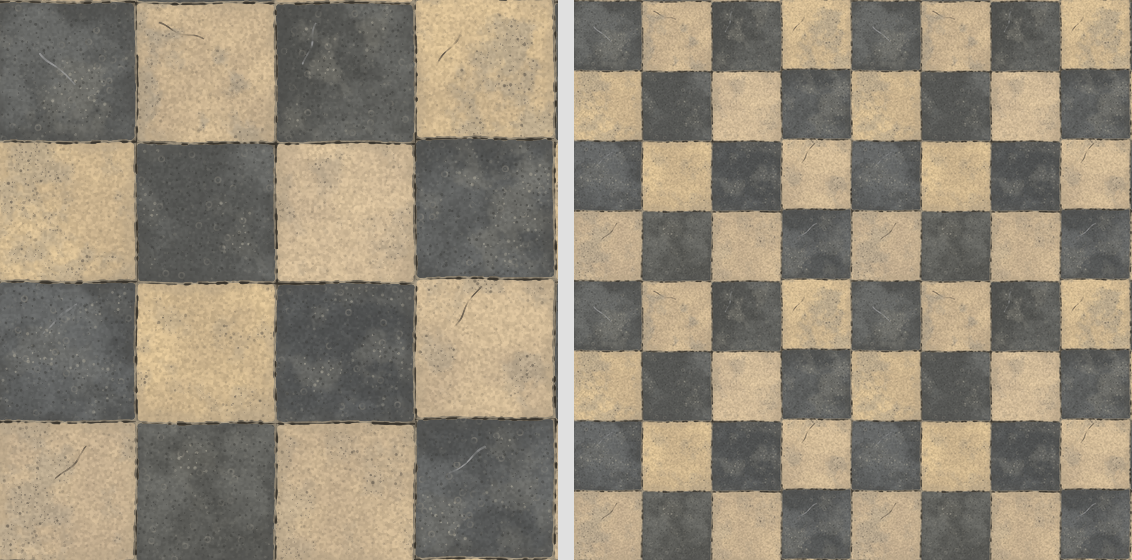
Left, the tile; right, the same tile 2 across and 2 down.
Write a WebGL 1 fragment shader that draws this texture.

```glsl
precision highp float;
uniform vec2 u_resolution;

vec3 hash3(vec2 p) {
  return fract(sin(vec3(dot(p, vec2(12.99, 78.23)), dot(p, vec2(39.35, 11.14)),
                        dot(p, vec2(73.16, 52.24)))) * 4375.85);
}

// Wrapping cellular noise: nearest distance, nearest cell value, blended value
vec3 cells(vec2 p, float n) {
  vec2 g = p * n, base = floor(g), f = g - base;
  float nearest = 8.0, value = 0.0, sum = 0.0, weight = 0.0;
  for (int y = -1; y <= 1; y++) {
    for (int x = -1; x <= 1; x++) {
      vec2 o = vec2(float(x), float(y));
      vec3 h = hash3(mod(base + o, n) + n * 0.37);
      vec2 r = o + 0.1 + 0.8 * h.xy - f;
      float d = dot(r, r), k = exp(-5.0 * d);
      sum += k * h.z;
      weight += k;
      if (d < nearest) { nearest = d; value = h.z; }
    }
  }
  return vec3(sqrt(nearest), value, sum / weight);
}

float clouds(vec2 p, float n) {
  float sum = 0.0, amp = 0.5;
  for (int i = 0; i < 5; i++) {
    sum += amp * cells(p, n).z;
    n *= 2.0;
    amp *= 0.6;
  }
  return sum / 1.153;
}

// Round flecks of random size; few of them are large
float flecks(vec2 p, float n, float size) {
  vec3 c = cells(p, n);
  float r = size * c.y * c.y * c.y;
  return (1.0 - smoothstep(r * 0.4, r + 0.06, c.x)) * smoothstep(0.45, 0.8, c.y);
}

float segment(vec2 p, vec2 a, vec2 b) {
  vec2 d = b - a;
  return length(p - a - d * clamp(dot(p - a, d) / dot(d, d), 0.0, 1.0));
}

void main() {
  vec2 uv = gl_FragCoord.xy / u_resolution;
  float px = 4.0 / min(u_resolution.x, u_resolution.y);

  // Four by four tiles, slightly out of line from column to column
  vec2 grid = uv * 4.0 + vec2(0.025, 0.004);
  grid += 0.005 * sin(6.28318 * (uv.yx * vec2(3.0, 5.0) + vec2(0.2, 0.6)));
  float column = mod(floor(grid.x), 4.0);
  grid.y += 0.045 * (hash3(vec2(column, 9.0)).x - 0.5);
  vec2 id = mod(floor(grid), 4.0), f = fract(grid);
  vec3 rnd = hash3(id + 3.7);
  float dark = mod(id.x + id.y, 2.0);

  // Each tile reads its own region of the wrapping noise
  vec2 q = uv + rnd.xy;
  float broad = smoothstep(0.3, 0.7, clouds(q, 8.0));
  float patches = smoothstep(0.48, 0.72, clouds(q + 0.37, 14.0));
  float grain = cells(q, 230.0).z - 0.5;
  float rough = cells(uv, 110.0).z;

  // Rounded, chipped tile outline
  vec2 inset = 0.5 - abs(f - 0.5);
  float border = min(inset.x, inset.y);
  float edge = 0.035 - length(max(0.035 - inset, 0.0));
  float chipped = edge + 0.012 * (rough - 0.5);

  // Pale clay: warm mottling, grey stains, dark pits
  vec3 pale = mix(vec3(0.77, 0.68, 0.55), vec3(0.86, 0.76, 0.60),
                  clamp(broad * 0.75 + rnd.z * 0.5 - 0.12, 0.0, 1.0));
  pale *= mix(vec3(0.98, 0.99, 1.03), vec3(1.01, 1.0, 0.95), rnd.y);
  pale = mix(pale, vec3(0.64, 0.60, 0.53), patches * (0.25 + 0.4 * rnd.x));
  pale = mix(pale, vec3(0.36, 0.33, 0.29), 0.6 * flecks(q, 75.0, 0.28) * (0.3 + 0.7 * patches));
  pale = mix(pale, vec3(0.47, 0.43, 0.38), 0.45 * flecks(q, 150.0, 0.4) * (0.25 + patches));

  // Dark clay: cloudy scuffs, chalky flecks, ringed pits
  vec3 slate = mix(vec3(0.32, 0.32, 0.305), vec3(0.43, 0.43, 0.41),
                   clamp(broad * 0.8 + rnd.z * 0.25, 0.0, 1.0));
  slate *= mix(vec3(1.0), vec3(0.96, 0.98, 1.03), rnd.x);
  slate = mix(slate, vec3(0.53, 0.52, 0.48), patches * (0.15 + 0.35 * rnd.y));
  slate = mix(slate, vec3(0.68, 0.66, 0.60), 0.55 * flecks(q, 90.0, 0.35) * (0.2 + 0.8 * patches));
  slate = mix(slate, vec3(0.23, 0.23, 0.22), 0.45 * flecks(q + 0.5, 100.0, 0.35));
  vec3 pit = cells(q, 48.0);
  float ring = smoothstep(0.12, 0.02, abs(pit.x - 0.24)) * step(0.87, pit.y);
  slate = mix(slate, vec3(0.60, 0.58, 0.53), 0.45 * ring * rough);

  vec3 color = mix(pale, slate, dark);
  color *= 1.0 + 0.16 * grain;

  // Occasional bent scratch
  vec3 s = hash3(id * 1.7 + 8.3);
  vec2 start = 0.2 + 0.6 * s.xy;
  vec2 dir = 0.16 * vec2(cos(s.z * 6.28), sin(s.z * 6.28));
  vec2 bent = f + 0.012 * sin(f.yx * 25.0);
  float scratch = 1.0 - smoothstep(0.002, 0.003 + px, segment(bent, start - dir, start + dir));
  vec3 scratchColor = mix(vec3(0.38, 0.34, 0.29), vec3(0.60) - 0.4 * step(0.6, s.x), dark);
  color = mix(color, scratchColor, scratch * step(0.5, s.y) * rough);

  // Grime and abrasion along the borders
  float wornEdge = smoothstep(0.09, 0.01, border + 0.08 * (broad - 0.5));
  color = mix(color, mix(vec3(0.70, 0.63, 0.52), vec3(0.31, 0.31, 0.30), dark), 0.4 * wornEdge);

  // Sandy mortar and the broken shadow line in it
  vec3 mortar = mix(vec3(0.42, 0.39, 0.34), vec3(0.67, 0.62, 0.53), rough + grain * 0.4);
  color = mix(mortar, color, smoothstep(0.011 - 0.5 * px, 0.011 + 0.5 * px, chipped));
  vec2 joint = fract(grid + 0.5) - 0.5;
  float line = min(abs(joint.x - 0.006) + 0.002, abs(joint.y + 0.004));
  line += 0.014 * (rough - 0.45);
  float shadow = 1.0 - smoothstep(0.003 - 0.5 * px, 0.003 + 0.8 * px, line);
  color = mix(color, vec3(0.17, 0.155, 0.13), 0.8 * shadow);

  gl_FragColor = vec4(color, 1.0);
}
```
